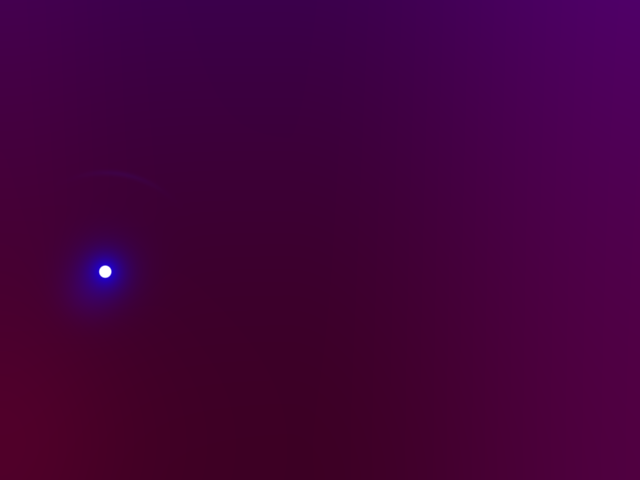
Reproduce this background procedurally as a Shadertoy shader.

```glsl
const vec3 BASE_LOW = vec3(0.235, 0.0, 0.140);
const vec3 BASE_HIGH = vec3(0.232, 0.0, 0.295);
const vec3 RIGHT_TINT = vec3(0.080, 0.0, 0.115);
const vec3 LEFT_TINT = vec3(0.035, 0.0, 0.015);
const vec3 CORNER_TINT = vec3(0.045, 0.0, 0.005);
const vec3 GLOW_COLOR = vec3(0.08, 0.0, 1.0);
const vec3 HAZE_COLOR = vec3(0.0, 0.0, 0.10);
const vec3 RING_COLOR = vec3(0.0, 0.008, 0.055);

// Lengths below are in canvas heights; ORB_UV is a fraction of the canvas.
const vec2 ORB_UV = vec2(0.1645, 0.434);
const float ORB_RADIUS = 0.0128;
const float GLOW_STRENGTH = 1.2;
const float GLOW_FALLOFF = 0.029;
const vec2 HAZE_OFFSET = vec2(-0.035, -0.045);
const float HAZE_RADIUS = 0.055;
const float RING_RADIUS = 0.206;
const float RING_WIDTH = 0.006;
const float RING_ANGLE = 1.40;
const float RING_SPREAD = 0.38;

float gaussian(float x, float width) {
    return exp(-x * x / (width * width));
}

// Vertical blend with brighter sides and a red lower left corner
vec3 backdrop(vec2 uv) {
    vec3 color = mix(BASE_LOW, BASE_HIGH, pow(uv.y, 1.7));
    color += RIGHT_TINT * smoothstep(0.45, 1.05, uv.x);
    color += LEFT_TINT * gaussian(uv.x, 0.16);
    color += CORNER_TINT * gaussian(length(uv - vec2(0.0, 0.08)), 0.26);
    return color;
}

// Faint arc above the orb, fading at both ends
float ringArc(vec2 p) {
    float angle = atan(p.y, p.x);
    return gaussian(length(p) - RING_RADIUS, RING_WIDTH)
         * gaussian(angle - RING_ANGLE, RING_SPREAD);
}

void mainImage(out vec4 fragColor, in vec2 fragCoord) {
    vec2 uv = fragCoord / iResolution.xy;
    float aspect = iResolution.x / iResolution.y;
    vec2 p = (uv - ORB_UV) * vec2(aspect, 1.0);
    float dist = length(p);
    float pixel = 1.0 / iResolution.y;

    vec3 color = backdrop(uv);
    color += RING_COLOR * ringArc(p);
    color += HAZE_COLOR * gaussian(length(p - HAZE_OFFSET), HAZE_RADIUS);

    // Blue halo and white core
    float glow = min(GLOW_STRENGTH * exp(-dist / GLOW_FALLOFF), 1.0);
    color = mix(color, GLOW_COLOR, glow);
    float core = 1.0 - smoothstep(-pixel, pixel, dist - ORB_RADIUS);
    color = mix(color, vec3(1.0), core);

    fragColor = vec4(color, 1.0);
}
```
